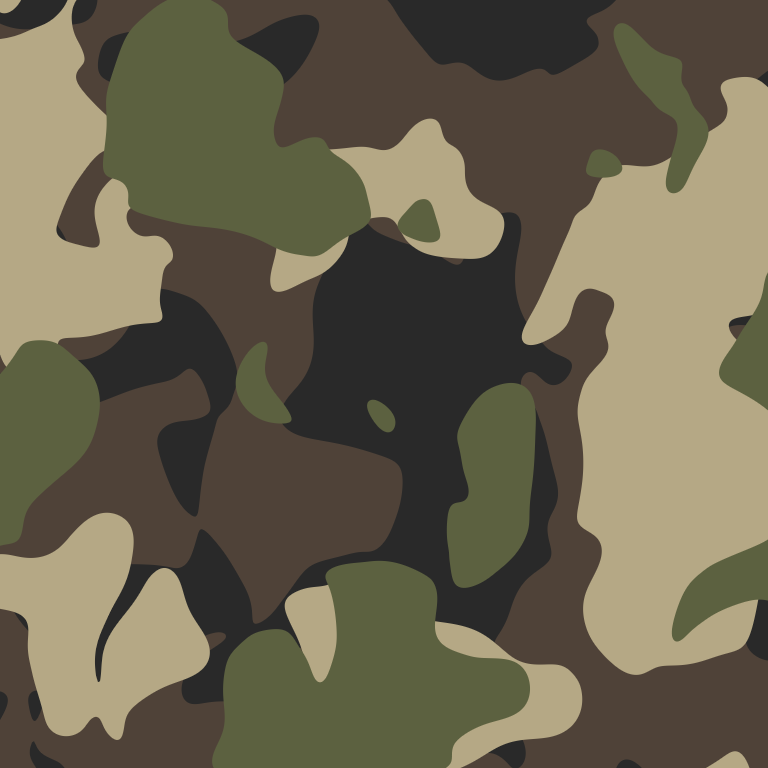
Write a WebGL 2 fragment shader that draws this pattern.

```glsl
#version 300 es
precision highp float;
// Woodland camouflage: flat, lobed patches of black, sand and green layered over brown.

uniform vec2 u_resolution;
out vec4 outColor;

// Palette
const vec3 BROWN = vec3(0.31, 0.26, 0.22);
const vec3 BLACK = vec3(0.16, 0.16, 0.16);
const vec3 SAND  = vec3(0.71, 0.66, 0.52);
const vec3 GREEN = vec3(0.36, 0.38, 0.25);

// Patch shape: bodies per canvas, then finer scales relative to one body
const float PATCH_FREQ = 3.4;
const float LOBE_FREQ  = 2.5;    // rounded bumps along the outlines
const float LOBE_GAIN  = 0.45;
const float WARP_FREQ  = 1.6;    // bends that make arms and bays
const float WARP_GAIN  = 0.46;

// Layer cut-offs in standard deviations: higher means less cover
const float BLACK_CUT = 0.14;
const float SAND_CUT  = 0.66;
const float GREEN_CUT = 0.78;
const float NOISE_DEVIATION = 0.216;

const float TAU = 6.2831853;

// Integer hash of a lattice point, mapped to a unit gradient
vec2 latticeGradient(ivec2 cell) {
    uvec2 q = uvec2(cell) * uvec2(1597334677u, 3812015801u);
    uint h = (q.x ^ q.y) * 1597334677u;
    h = (h ^ (h >> 15)) * 2246822519u;
    h ^= h >> 13;
    float angle = TAU * float(h >> 8) / 16777216.0;
    return vec2(cos(angle), sin(angle));
}

// Gradient noise with quintic blending
float gradientNoise(vec2 p) {
    vec2 base = floor(p);
    vec2 f = p - base;
    ivec2 cell = ivec2(base);
    vec2 blend = f * f * f * (f * (f * 6.0 - 15.0) + 10.0);
    float a = dot(latticeGradient(cell), f);
    float b = dot(latticeGradient(cell + ivec2(1, 0)), f - vec2(1.0, 0.0));
    float c = dot(latticeGradient(cell + ivec2(0, 1)), f - vec2(0.0, 1.0));
    float d = dot(latticeGradient(cell + ivec2(1, 1)), f - vec2(1.0, 1.0));
    return mix(mix(a, b, blend.x), mix(c, d, blend.x), blend.y);
}

vec2 rotate(vec2 p, float angle) {
    float c = cos(angle), s = sin(angle);
    return vec2(c * p.x - s * p.y, s * p.x + c * p.y);
}

// Warped two-octave field, scaled to unit deviation; the seed turns and shifts it
float patchField(vec2 uv, float seed) {
    vec2 p = rotate(uv, seed * 2.4) * PATCH_FREQ + seed * vec2(51.9, 35.7);
    vec2 w = p * WARP_FREQ;
    p += WARP_GAIN * vec2(gradientNoise(w + 31.7), gradientNoise(w + 74.2));
    float field = gradientNoise(p)
                + LOBE_GAIN * gradientNoise(rotate(p, 0.6) * LOBE_FREQ + 53.1);
    return field / (NOISE_DEVIATION * sqrt(1.0 + LOBE_GAIN * LOBE_GAIN));
}

// Antialiased cover of the field above its cut-off
float patchMask(vec2 uv, float seed, float cut) {
    float field = patchField(uv, seed) - cut;
    float pixelStep = length(vec2(dFdx(field), dFdy(field)));
    return clamp(field / max(pixelStep, 1e-5) + 0.5, 0.0, 1.0);
}

void main() {
    vec2 uv = gl_FragCoord.xy / min(u_resolution.x, u_resolution.y);

    // Layers from bottom to top
    vec3 color = BROWN;
    color = mix(color, BLACK, patchMask(uv, 1.0, BLACK_CUT));
    color = mix(color, SAND,  patchMask(uv, 2.0, SAND_CUT));
    color = mix(color, GREEN, patchMask(uv, 3.0, GREEN_CUT));

    outColor = vec4(color, 1.0);
}
```
